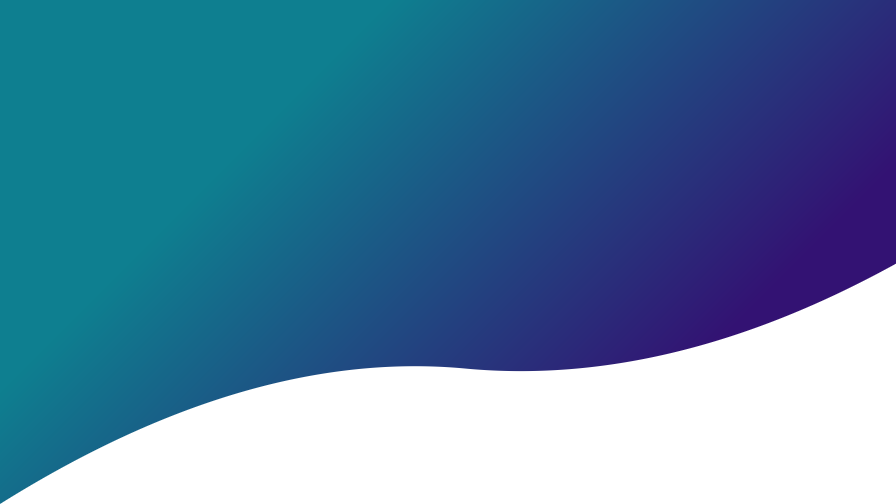
Write a Shadertoy shader that draws this background.

```glsl
// Diagonal teal-to-violet gradient above a white, softly waving lower edge.

#define TEAL        vec3(0.055, 0.498, 0.563)
#define VIOLET      vec3(0.200, 0.070, 0.450)
#define PAPER       vec3(1.0)
#define FADE_START  0.775
#define FADE_END    2.106
#define ASPECT      (16.0 / 9.0)

// Wave knots and handles, in units of the canvas height
#define WAVE_LEFT   vec2(0.000, 0.000)
#define CREST       vec2(0.495, 0.310)
#define WAVE_MID    vec2(0.926, 0.2685)
#define TROUGH      vec2(1.333, 0.2315)
#define WAVE_RIGHT  vec2(1.778, 0.477)

// Height at x of a quadratic Bezier arc that runs from left to right
float arcHeight(float x, vec2 a, vec2 handle, vec2 b) {
    vec2 rise = handle - a;
    vec2 bend = a - 2.0 * handle + b;
    float dx = x - a.x;
    float t = dx / (rise.x + sqrt(max(rise.x * rise.x + bend.x * dx, 0.0)));
    return a.y + t * (2.0 * rise.y + t * bend.y);
}

// Two arcs joined at the middle knot
float waveHeight(float x) {
    return x < WAVE_MID.x ? arcHeight(x, WAVE_LEFT, CREST, WAVE_MID)
                          : arcHeight(x, WAVE_MID, TROUGH, WAVE_RIGHT);
}

void mainImage(out vec4 fragColor, in vec2 fragCoord) {
    vec2 p = fragCoord / iResolution.xy * vec2(ASPECT, 1.0);

    // Linear fade from the upper left to the lower right
    float along = p.x + 1.0 - p.y;
    float fade = clamp((along - FADE_START) / (FADE_END - FADE_START), 0.0, 1.0);
    vec3 sky = mix(TEAL, VIOLET, fade);

    // Antialiased wave edge, corrected for its slope
    float pixel = 1.0 / iResolution.y;
    float height = waveHeight(p.x);
    float slope = (waveHeight(p.x + pixel) - height) / pixel;
    float edge = (p.y - height) / sqrt(1.0 + slope * slope);
    float cover = clamp(edge / pixel + 0.5, 0.0, 1.0);

    fragColor = vec4(mix(PAPER, sky, cover), 1.0);
}
```
